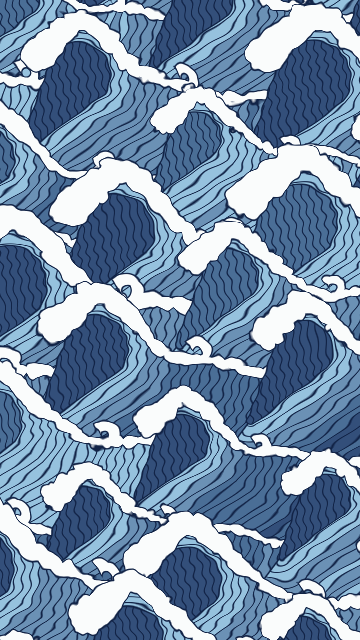
This pattern is drawn by a WebGL 2 fragment shader. Its source:

```glsl
#version 300 es
precision highp float;

uniform vec2 u_resolution;
out vec4 outColor;

// Lengths are fractions of the canvas width
const float CELL_WIDTH = 0.59;
const float ROW_STEP = 0.195;
const float MIN_RADIUS = 0.066;
const float MAX_RADIUS = 0.108;
const float LINE_STEP = 0.0225;
const float LINE_HALF = 0.0018;
const float OUTLINE = 0.0042;
const float WAVER = 0.0042;
const float WAVER_FREQ = 125.0;
const float DRIFT = 0.014;
const float DRIFT_FREQ = 16.0;
const float FOAM_LOBES = 0.17;

const vec3 FOAM = vec3(0.98, 0.99, 0.99);
const vec3 PALE = vec3(0.59, 0.76, 0.87);
const vec3 SOFT = vec3(0.42, 0.57, 0.71);
const vec3 MID = vec3(0.29, 0.43, 0.59);
const vec3 DEEP = vec3(0.20, 0.31, 0.48);
const vec3 INK = vec3(0.07, 0.14, 0.28);

// Direction in which the hollow opens, down and to the left
const vec2 AXIS = vec2(-0.6, -0.8);

float hash(vec2 p) {
    return fract(sin(dot(p, vec2(127.1, 311.7))) * 43758.5453);
}

float noise(vec2 p) {
    vec2 i = floor(p), f = fract(p);
    f = f * f * (3.0 - 2.0 * f);
    return mix(mix(hash(i), hash(i + vec2(1, 0)), f.x),
               mix(hash(i + vec2(0, 1)), hash(i + vec2(1, 1)), f.x), f.y);
}

float cover(float d) {
    return clamp(0.5 - d * u_resolution.x, 0.0, 1.0);
}

void paint(inout vec3 color, vec3 fill, float d) {
    color = mix(color, INK, cover(d - OUTLINE));
    color = mix(color, fill, cover(d));
}

vec3 waterTone(float tone) {
    return tone > 2.5 ? PALE : tone > 1.5 ? SOFT : tone > 0.5 ? MID : DEEP;
}

vec3 engrave(vec3 water, float field) {
    float gap = abs(fract(field / LINE_STEP) - 0.5) * LINE_STEP;
    return mix(water, INK, cover(gap - LINE_HALF));
}

// Fine waver along the lines plus a slow drift
float lineWarp(vec2 p) {
    float phase = dot(p, vec2(-0.35, 1.0)) * WAVER_FREQ + 5.0 * noise(p * 9.0);
    return WAVER * sin(phase) + DRIFT * (noise(p * DRIFT_FREQ) - 0.5);
}

// Foam: tapering crest, drooping head and a small hooked splash
float foamShape(vec2 q, float rise, float slope, float seed) {
    float thick = mix(0.22, 0.05, smoothstep(0.0, 2.8, q.x));
    float crest = max(abs(rise) * slope - thick, -0.4 - q.x);
    vec2 start = vec2(-0.1, 1.68), span = vec2(-1.15, -1.0);
    float t = clamp(dot(q - start, span) / dot(span, span), 0.0, 1.0);
    float head = length(q - start - span * t) - mix(0.22, 0.44, t);
    vec2 e = vec2(q.x - 3.0 - seed, rise - 0.27);
    float splash = max(abs(length(e) - 0.29) - 0.09, -dot(e, vec2(0.8, 0.6)) - 0.05);
    float lobes = abs(2.0 * noise(q * 2.6 + seed * 91.0) - 1.0)
                + 0.5 * noise(q * 6.0 + seed * 37.0);
    return min(min(crest, head) - FOAM_LOBES * lobes, splash - 0.08 * lobes);
}

void drawWave(inout vec3 color, vec2 p, vec2 id, float warp) {
    float seed = hash(id + 3.7), shade = hash(id + 8.3);
    float radius = mix(MIN_RADIUS, MAX_RADIUS, hash(id + 5.1));
    vec2 jitter = vec2(hash(id + 1.3), hash(id + 2.9)) - 0.5;
    float stagger = 0.5 * mod(id.y, 2.0);
    vec2 center = vec2((id.x + 0.5 + stagger) * CELL_WIDTH, id.y * ROW_STEP);
    vec2 q = (p - center - jitter * vec2(0.18, 0.07)) / radius;
    if (q.y > 2.8) return;

    // Silhouette of the back of the wave: steep crest, long flat tail
    float bell = 2.25 * exp(-q.x * q.x / 3.2);
    float height = bell - 0.55 - 0.025 * pow(max(q.x - 3.0, 0.0), 2.0)
                 + 0.13 * sin(1.9 * q.x + seed * 6.28) * smoothstep(0.5, 2.0, q.x);
    float slope = inversesqrt(1.0 + pow(bell * q.x / 1.6, 2.0));
    float rise = q.y - height;

    // Hollow: a pointed capsule that the body wraps around
    float along = dot(q, AXIS);
    float side = dot(q, vec2(-AXIS.y, AXIS.x));
    float t = clamp(along, 0.0, 3.0);
    float hollow = length(q - AXIS * t) - 1.0 + 0.3 * t;
    float body = max(rise * slope, min(-side, along));

    // Body tone: pale beside the hollow, then the wave's own tone
    float bodyField = hollow * radius + warp;
    float index = floor(bodyField / LINE_STEP + 0.5);
    float nearTone = 3.6 - 1.5 * index * LINE_STEP / radius;
    float farTone = 3.0 * shade + 0.6 * (hash(vec2(index, seed)) - 0.5);
    vec3 bodyWater = waterTone(max(nearTone, farTone));
    paint(color, engrave(bodyWater, bodyField), body * radius);

    vec3 hollowWater = waterTone(seed > 0.65 ? 1.0 : 0.0);
    float hollowField = p.x + 0.2 * p.y + warp;
    paint(color, engrave(hollowWater, hollowField), hollow * radius + 0.5 * warp);

    paint(color, FOAM, foamShape(q, rise, slope, seed) * radius);
}

void main() {
    vec2 p = gl_FragCoord.xy / u_resolution.x;
    float warp = lineWarp(p);
    vec3 color = DEEP;

    // Far rows first, and left to right within a row
    for (int k = 3; k >= -2; k--) {
        float row = floor(p.y / ROW_STEP) + float(k);
        float column = floor(p.x / CELL_WIDTH - 0.5 * mod(row, 2.0));
        for (int j = -2; j <= 1; j++)
            drawWave(color, p, vec2(column + float(j), row), warp);
    }
    outColor = vec4(color, 1.0);
}
```
